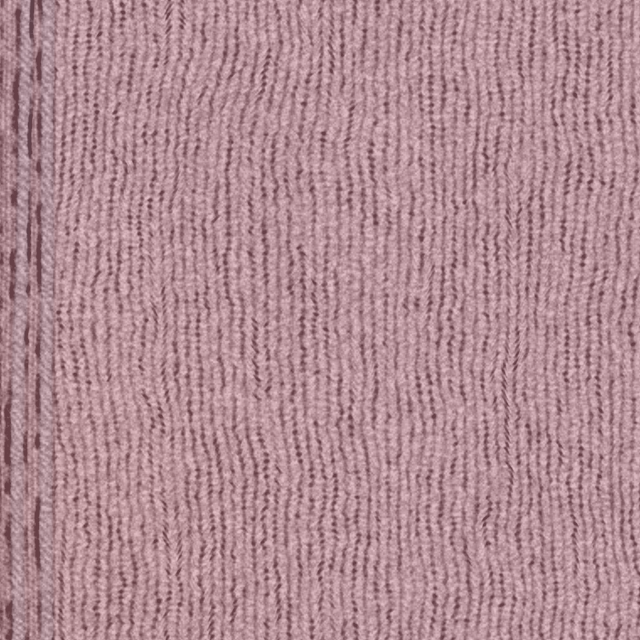
A Shadertoy shader for this texture:

```glsl
float hash(vec2 p) {
    vec3 q = fract(p.xyx * vec3(0.1031, 0.1030, 0.0973));
    q += dot(q, q.yzx + 33.33);
    return fract((q.x + q.y) * q.z);
}

float noise(vec2 p) {
    vec2 i = floor(p), f = fract(p);
    f = f * f * (3.0 - 2.0 * f);
    return mix(mix(hash(i), hash(i + vec2(1, 0)), f.x),
               mix(hash(i + vec2(0, 1)), hash(i + vec2(1, 1)), f.x), f.y);
}

float wave(float x) { return 0.5 + 0.5 * cos(6.28318 * x); }

// Yarn fuzz: slanted fibres over finer specks, centred on zero
float fuzz(vec2 p) {
    float fibres = noise(vec2(p.x * 170.0 + p.y * 80.0, p.y * 210.0 - p.x * 100.0));
    float specks = noise(p * 380.0 + 57.0);
    return 0.55 * fibres + 0.45 * specks - 0.5;
}

// Knitted ribs: rounded columns parted by broken rows of dark stitch holes
float knit(vec2 p) {
    float sway = 0.034 * (noise(p * vec2(3.0, 4.0) + 5.0) - 0.5)
               + 0.013 * (noise(p * vec2(9.0, 12.0) + 20.0) - 0.5)
               + 0.004 * (noise(p * vec2(30.0, 45.0) + 70.0) - 0.5);
    float r = (p.x + sway) * 58.0;
    float column = floor(r);
    float g = fract(r) - 0.5;
    float row = p.y * 88.0 + 2.5 * noise(vec2(r * 0.8, p.y * 7.0));

    // Every hole has its own depth; worn patches close whole runs
    float hole = noise(vec2(column * 7.3, row * 0.85 + 13.0 * hash(vec2(column, 4.0))));
    float run = noise(vec2(column * 5.1 + 30.0, p.y * 17.0));
    float strength = smoothstep(0.18, 0.82, 0.6 * hole + 0.4 * run);
    float notch = wave(row + hash(vec2(column, 9.0)));
    float wobble = 0.36 * (noise(vec2(column * 3.7 + 9.0, p.y * 80.0)) - 0.5);
    float width = 0.05 + 0.18 * notch * strength;
    float gap = 1.0 - smoothstep(width * 0.2, width + 0.19, abs(g + wobble));

    float stitch = wave(row + 0.9 * abs(g));
    float tone = 0.80 + 0.12 * smoothstep(0.05, 0.45, abs(g)) - 0.13 * stitch;
    return tone - gap * (0.14 + 0.62 * strength * (0.4 + 0.6 * notch));
}

// Twisted cord: x is brightness, y is coverage
vec2 cord(vec2 p, float centre, float radius, float slant) {
    float s = (p.x - centre) / radius;
    float twist = wave(p.y * 66.0 + slant * s + 1.6 * noise(p * vec2(20.0, 30.0)));
    return vec2(0.88 - 0.30 * s * s - 0.24 * twist, 1.0 - smoothstep(0.7, 1.2, abs(s)));
}

// Dark seam broken into dashes
float seam(vec2 p, float centre, float width) {
    float dash = noise(vec2(centre * 900.0, p.y * 42.0));
    float d = abs(p.x - centre + 0.006 * (dash - 0.5));
    return (1.0 - smoothstep(width * 0.2, width, d)) * mix(0.0, 0.85, smoothstep(0.15, 0.85, dash));
}

void mainImage(out vec4 fragColor, in vec2 fragCoord) {
    vec2 p = fragCoord / iResolution.xy;
    float tone = knit(p);

    // Edging along the left: fine ridges, two cords and their seams
    float edge = 1.0 - smoothstep(0.083, 0.089, p.x);
    vec2 q = p;
    q.x += 0.006 * (noise(vec2(3.0, p.y * 5.0)) - 0.5);
    float lean = 0.012 * smoothstep(0.25, 1.0, p.y);
    float ridges = 0.82 - 0.22 * wave(q.x * 115.0) - 0.14 * wave(p.y * 88.0 + q.x * 60.0);
    vec2 inner = cord(q, 0.028 + lean, 0.011, 0.7);
    vec2 outer = cord(q, 0.073, 0.011, 0.7);
    float band = mix(mix(ridges, inner.x, inner.y), outer.x, outer.y);
    band -= seam(q, 0.015 + lean, 0.007) + seam(q, 0.042 + lean * 0.6, 0.005)
          + seam(q, 0.061, 0.006) + 0.5 * seam(q, 0.086, 0.004)
          + 0.6 * seam(q, 0.003, 0.005);
    tone = mix(tone, band, edge);

    // Fuzz and faint broad unevenness
    tone += 0.66 * fuzz(p) + 0.05 * (noise(p * 5.0 + 11.0) - 0.5);
    tone = clamp(tone, -0.05, 1.12);

    vec3 shadow = vec3(0.42, 0.27, 0.30), light = vec3(0.83, 0.69, 0.72);
    vec3 color = mix(shadow, light, tone);
    // Cooler cords, slightly warmer lower left
    color += vec3(-0.02, 0.005, 0.012) * edge * max(inner.y, outer.y);
    color += vec3(0.006, 0.0, -0.01) * (1.0 - smoothstep(0.0, 0.6, length(p - vec2(0.1, 0.2))));
    fragColor = vec4(color, 1.0);
}
```
